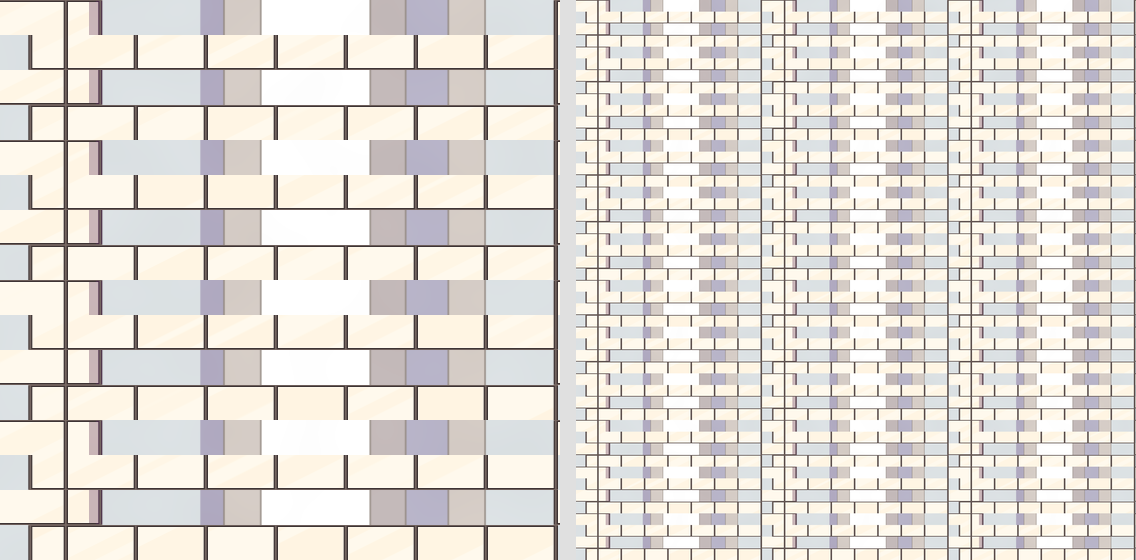
Left, the tile; right, the same tile 3 across and 3 down.
This pattern is drawn by a WebGL 2 fragment shader. Its source:

```glsl
#version 300 es
precision highp float;

uniform vec2 u_resolution;
out vec4 fragColor;

// Lengths are in half-tile cells: 16 cells span the canvas.
const float CELLS = 16.0;
const float JOINT_HALF = 0.06;
const float GRID_SHIFT = 0.12;
const float LAST_JOINT = CELLS - GRID_SHIFT;
const int BANDS = 7;

const vec3 CREAM_LIGHT = vec3(1.0, 0.978, 0.928);
const vec3 CREAM_WARM = vec3(1.0, 0.957, 0.885);
const vec3 JOINT_DARK = vec3(0.24, 0.20, 0.20);
const vec3 JOINT_CORE = vec3(0.47, 0.41, 0.39);
const vec3 END_PLUM = vec3(0.29, 0.18, 0.28);
const vec3 SHADE = vec3(0.79, 0.71, 0.72);
const vec3 PALE_BLUE = vec3(0.86, 0.882, 0.892);
const vec3 LILAC = vec3(0.69, 0.665, 0.755);
const vec3 LAVENDER = vec3(0.72, 0.705, 0.785);
const vec3 BEIGE = vec3(0.835, 0.80, 0.775);
const vec3 MAUVE = vec3(0.765, 0.725, 0.725);
const vec3 SEAM_GREY = vec3(0.58, 0.54, 0.51);

float hash(vec2 p) {
  vec3 q = fract(p.xyx * 0.1031);
  q += dot(q, q.yzx + 33.33);
  return fract((q.x + q.y) * q.z);
}

float cornerSlope(vec2 corner, vec2 offset, float period) {
  float angle = 6.2832 * hash(mod(corner, period) + 3.0);
  return dot(vec2(cos(angle), sin(angle)), offset);
}

// Gradient noise that wraps after a whole number of units
float gradientNoise(vec2 p, float period) {
  vec2 i = floor(p), f = fract(p);
  vec2 w = f * f * f * (f * (f * 6.0 - 15.0) + 10.0);
  vec2 e = vec2(1.0, 0.0);
  float low = mix(cornerSlope(i, f, period), cornerSlope(i + e.xy, f - e.xy, period), w.x);
  float high = mix(cornerSlope(i + e.yx, f - e.yx, period), cornerSlope(i + e.xx, f - e.xx, period), w.x);
  return mix(low, high, w.y);
}

// Flat vertical colour bands with thin grey seams
vec3 bandColor(float x, float wash) {
  float starts[BANDS] = float[](5.72, 6.40, 7.45, 10.58, 11.59, 12.81, 13.86);
  vec3 fills[BANDS] = vec3[](LILAC, BEIGE, vec3(1.0), MAUVE, LAVENDER, BEIGE, PALE_BLUE);
  vec3 color = PALE_BLUE + wash;
  float seam = 0.0;
  for (int i = 0; i < BANDS; i++) {
    if (x > starts[i]) color = fills[i] + wash;
    if (i > 0) seam = max(seam, 1.0 - smoothstep(0.012, 0.04, abs(x - starts[i])));
  }
  return mix(color, SEAM_GREY, 0.8 * seam);
}

// Cream glaze with slanted streaks that differ from tile to tile
vec3 glazeColor(vec2 local, vec2 id) {
  float seed = hash(id + 11.0);
  float slant = local.x + 2.0 * local.y;
  float streak = gradientNoise(vec2(slant * 0.65 + seed * 16.0, seed * 37.0), 16.0);
  float warm = smoothstep(-0.02, 0.02, streak + 0.1 * (seed - 0.5));
  return mix(CREAM_LIGHT, CREAM_WARM, warm * mix(0.55, 1.0, hash(id + 47.0)));
}

vec3 jointColor(float dist, vec3 edge) {
  return mix(JOINT_CORE, edge, smoothstep(0.2, 0.6, dist / JOINT_HALF));
}

vec3 pattern(vec2 uv) {
  vec2 p = vec2(uv.x, 1.0 - uv.y) * CELLS;
  float row = floor(p.y), phase = mod(row, 4.0);
  bool tileRow = mod(row, 2.0) > 0.5;
  float wash = 0.015 * gradientNoise(uv * 8.0, 8.0);

  // Region covered by tiles; its ends step sideways on alternate rows
  float end = tileRow ? 0.865 : 2.865;
  bool covered = tileRow
    ? p.x > end - JOINT_HALF && p.x < LAST_JOINT + JOINT_HALF
    : p.x < end + JOINT_HALF || p.x > LAST_JOINT - JOINT_HALF;
  if (!covered) return tileRow ? PALE_BLUE + wash : bandColor(p.x, wash);

  // Distance to the nearest joint
  float gridX = p.x + GRID_SHIFT;
  float gridDist = abs(mod(gridX + 1.0, 2.0) - 1.0);
  float endDist = abs(p.x - end);
  float across = fract(p.y);
  float bedDist = (phase < 0.5 || phase > 2.5) ? across : 1.0 - across;
  float dist = min(min(gridDist, endDist), bedDist);
  bool plumEnd = !tileRow && endDist < 2.0 * JOINT_HALF;
  if (dist < JOINT_HALF) return jointColor(dist, plumEnd ? END_PLUM : JOINT_DARK);

  // Tile face, with a shaded strip beside the stepped end
  if (!tileRow && p.x > 2.54 && p.x < end) return SHADE + wash;
  float tileTop = phase == 1.0 ? row - 1.0 : row;
  vec2 id = vec2(mod(floor(gridX / 2.0), CELLS / 2.0), tileTop);
  vec3 face = glazeColor(vec2(mod(gridX, 2.0), p.y - tileTop), id);
  float rim = 1.0 - smoothstep(JOINT_HALF, JOINT_HALF + 0.05, dist);
  return mix(face, vec3(1.0, 0.99, 0.96), 0.5 * rim);
}

void main() {
  // Average a 3 by 3 grid of samples to smooth every edge
  vec3 sum = vec3(0.0);
  for (int i = 0; i < 9; i++) {
    vec2 offset = (vec2(i % 3, i / 3) - 1.0) / 3.0;
    sum += pattern((gl_FragCoord.xy + offset) / u_resolution);
  }
  fragColor = vec4(sum / 9.0, 1.0);
}
```
